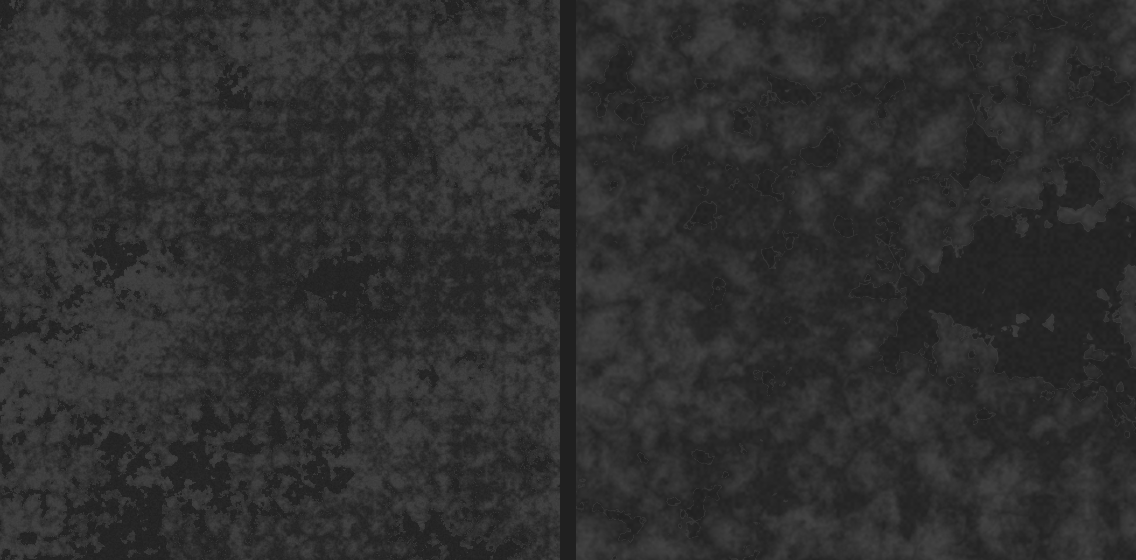
Left, the full canvas; right, a detail of the centre.
This texture is drawn by a WebGL 1 fragment shader. Its source:

```glsl
precision highp float;
// Worn charcoal tread plate: a grid of ragged diagonal studs under blotchy grime.
// Layered value noise sets the grime, and a thresholded noise field cuts crisp
// dark pits that carry a thin pale rim.

#define STUDS 24.6          // studs across the canvas
#define STUD_LIFT 0.46      // brightness of studs
#define WEAR_GAIN 1.45      // strength of large blotches
#define FINE_GAIN 1.9       // strength of small mottling
#define SPECK_GAIN 1.7      // strength of tiny flecks
#define BASE_LEVEL 0.39     // overall lightness before toning
#define PIT_OFFSET 0.20     // higher gives fewer dark pits
#define RIM_WIDTH 0.014     // rim thickness in field units
#define GRAIN 0.030         // finest surface noise
#define DARK vec3(0.152)
#define LIGHT vec3(0.246)
#define PIT_COLOR vec3(0.140)

uniform vec2 u_resolution;

float hash(vec2 p) {
  vec3 q = fract(p.xyx * vec3(0.1031, 0.1030, 0.0973));
  q += dot(q, q.yzx + 33.33);
  return fract((q.x + q.y) * q.z);
}

float noise(vec2 p) {
  vec2 i = floor(p);
  vec2 f = fract(p);
  f = f * f * (3.0 - 2.0 * f);
  float low = mix(hash(i), hash(i + vec2(1.0, 0.0)), f.x);
  float high = mix(hash(i + vec2(0.0, 1.0)), hash(i + 1.0), f.x);
  return mix(low, high, f.y);
}

float fbm(vec2 p) {
  float sum = 0.0;
  float amp = 0.533;
  for (int i = 0; i < 4; i++) {
    sum += amp * noise(p);
    p = mat2(1.6, 1.2, -1.2, 1.6) * p + 17.3;
    amp *= 0.5;
  }
  return sum;
}

// Ragged ellipse in each cell, leaning alternately left and right
float studs(vec2 p, float ragged) {
  vec2 cell = floor(p);
  vec2 jitter = vec2(hash(cell + 3.1), hash(cell + 71.7)) - 0.5;
  vec2 q = fract(p) - 0.5 - 0.14 * jitter;
  float lean = mod(cell.x + cell.y, 2.0) * 2.0 - 1.0;
  vec2 axes = vec2(q.x + lean * q.y, q.y - lean * q.x) * 0.7071;
  float d = length(axes * vec2(0.82, 1.25)) + 0.55 * ragged;
  float strength = 0.6 + 0.6 * hash(cell + 19.9);
  return strength * (1.0 - smoothstep(0.25, 0.38, d));
}

void main() {
  vec2 p = gl_FragCoord.xy / u_resolution;

  // Noise fields from broad to fine
  float wear = fbm(p * vec2(5.0, 7.0) + 4.7) - 0.5;
  float band = noise(vec2(p.x * 1.5, p.y * 11.0) + 31.0) - 0.5;
  float fine = fbm(p * 50.0 + 9.2) - 0.5;
  float speck = fbm(p * 130.0 + 57.0) - 0.5;
  float stud = studs(p * STUDS + 0.3 * fine, fine + 0.7 * speck);

  // Grime and raised studs; heavy wear buries the studs
  float buried = smoothstep(0.03, 0.22, wear);
  float level = BASE_LEVEL + WEAR_GAIN * wear + 0.22 * band
              + FINE_GAIN * fine + SPECK_GAIN * speck
              + STUD_LIFT * stud * (1.0 - 0.6 * buried);
  vec3 color = mix(DARK, LIGHT, clamp(level, 0.0, 1.0));

  // Crisp pits with a pale outline, kept off the studs
  float broad = fbm(p * vec2(5.0, 5.8) + 83.0) - 0.5;
  float pit = PIT_OFFSET + 0.9 * broad + 0.3 * wear
            + 0.75 * fine + 0.40 * speck + 0.08 * stud;
  float inside = 1.0 - smoothstep(-0.008, 0.008, pit);
  float rim = 1.0 - smoothstep(0.0, RIM_WIDTH, abs(pit - 0.018));
  color = mix(color, PIT_COLOR, 0.85 * inside);
  color = mix(color, LIGHT, 0.6 * rim);

  // Finest grain
  color += GRAIN * (noise(p * 480.0) - 0.5);
  gl_FragColor = vec4(color, 1.0);
}
```
